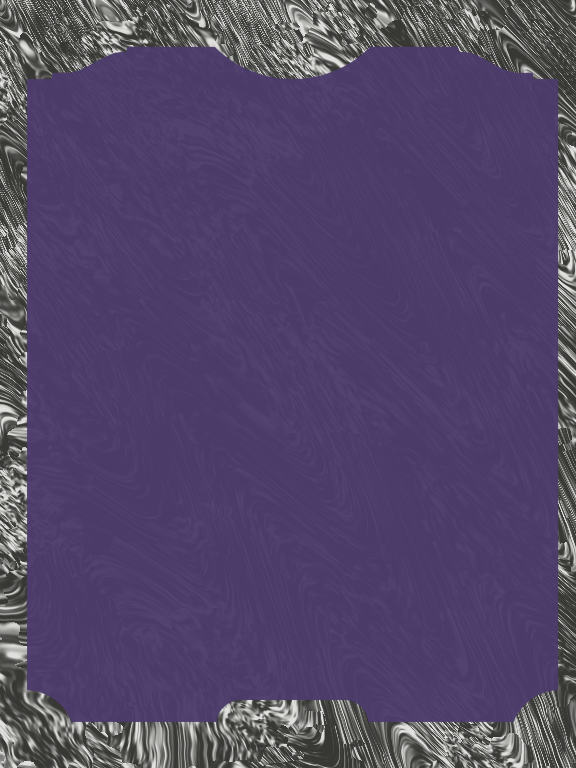
Write a WebGL 1 fragment shader that draws this background.

```glsl
precision highp float;
// A flat violet plaque with scalloped edges lying on grey, frost-like bark.
// The plaque is a box minus circles and a rounded notch, with stepped shoulders;
// the bark is stretched noise, turned to a new direction in each cellular patch.
uniform vec2 u_resolution;

const float CENTER_X = 0.508;
const vec3 VIOLET = vec3(0.297, 0.232, 0.418);
const vec3 BARK_DARK = vec3(0.215, 0.215, 0.205);
const vec3 BARK_LIGHT = vec3(0.88, 0.88, 0.87);

float hash(vec2 p) {
  vec3 h = fract(vec3(p.xyx) * 0.1031);
  h += dot(h, h.yzx + 33.33);
  return fract((h.x + h.y) * h.z);
}

float noise(vec2 p) {
  vec2 i = floor(p);
  vec2 f = fract(p);
  f = f * f * (3.0 - 2.0 * f);
  float low = mix(hash(i), hash(i + vec2(1.0, 0.0)), f.x);
  float high = mix(hash(i + vec2(0.0, 1.0)), hash(i + 1.0), f.x);
  return mix(low, high, f.y);
}

// Integer id of the nearest scattered cell centre
vec2 nearestCell(vec2 p) {
  vec2 base = floor(p);
  vec2 nearest = base;
  float best = 9.0;
  for (int y = -1; y <= 1; y++) {
    for (int x = -1; x <= 1; x++) {
      vec2 id = base + vec2(float(x), float(y));
      vec2 away = id + vec2(hash(id + 7.0), hash(id + 19.0)) - p;
      float d = dot(away, away);
      if (d < best) {
        best = d;
        nearest = id;
      }
    }
  }
  return nearest;
}

// Bark brightness, 0 to 1: fine strands along each patch's direction
float barkTone(vec2 p) {
  vec2 ragged = vec2(noise(p * 45.0), noise(p * 45.0 + 31.0)) - 0.5;
  vec2 cell = nearestCell(p * 5.5 + 20.0 + ragged * 0.5);
  float seed = hash(cell + 3.0);
  float angle = 1.95 + 2.3 * (seed - 0.5) + 0.25 * sin(p.x * 19.0 + p.y * 13.0);
  float c = cos(angle);
  float s = sin(angle);
  vec2 q = vec2(c * p.x + s * p.y, c * p.y - s * p.x) + 4.0;
  q.y += 0.003 * sin(q.x * 70.0 + seed * 40.0) + 0.006 * ragged.x;
  float strands = 0.55 * noise(q * vec2(30.0, 165.0))
                + 0.45 * noise(q * vec2(85.0, 310.0) + 50.0);
  float patches = 0.22 * (noise(p * 11.0 + 5.0) - 0.5) + 0.12 * (seed - 0.5);
  float t = smoothstep(0.2, 0.85, strands + patches);
  return t * t;
}

float boxDistance(vec2 p, vec2 halfSize, float radius) {
  vec2 d = abs(p) - halfSize + radius;
  return length(max(d, 0.0)) + min(max(d.x, d.y), 0.0) - radius;
}

// Top edge height: flat crown, small step, ogee slope, small step, shoulder
float shoulderHeight(float x, float pixel) {
  float drop = 0.009 * smoothstep(0.288 - pixel, 0.288 + pixel, x);
  drop += 0.036 * smoothstep(0.295, 0.392, x);
  drop += 0.011 * smoothstep(0.4175 - pixel, 0.4175 + pixel, x);
  return 1.252 - drop;
}

// Signed distance to the plaque, negative inside
float plaqueDistance(vec2 p, float pixel) {
  vec2 m = vec2(abs(p.x - CENTER_X), p.y);
  float d = boxDistance(m - vec2(0.0, 0.666), vec2(0.461, 0.586), 0.0);
  d = max(d, m.y - shoulderHeight(m.x, pixel));
  float dip = length(m - vec2(0.0, 1.387)) - 0.191;
  float corner = length(m - vec2(0.4645, 0.0486)) - 0.0868;
  float notch = boxDistance(m - vec2(0.0, 0.018), vec2(0.132, 0.1), 0.042);
  return max(d, -min(dip, min(corner, notch)));
}

void main() {
  vec2 p = gl_FragCoord.xy / u_resolution * vec2(1.0, 4.0 / 3.0);
  float pixel = 1.0 / u_resolution.x;

  vec3 bark = mix(BARK_DARK, BARK_LIGHT, barkTone(p));

  // The plaque lets a trace of the bark show through
  vec3 plaque = mix(VIOLET, bark, 0.045);
  float cover = 1.0 - smoothstep(-0.6 * pixel, 0.6 * pixel, plaqueDistance(p, pixel));
  gl_FragColor = vec4(mix(bark, plaque, cover), 1.0);
}
```
